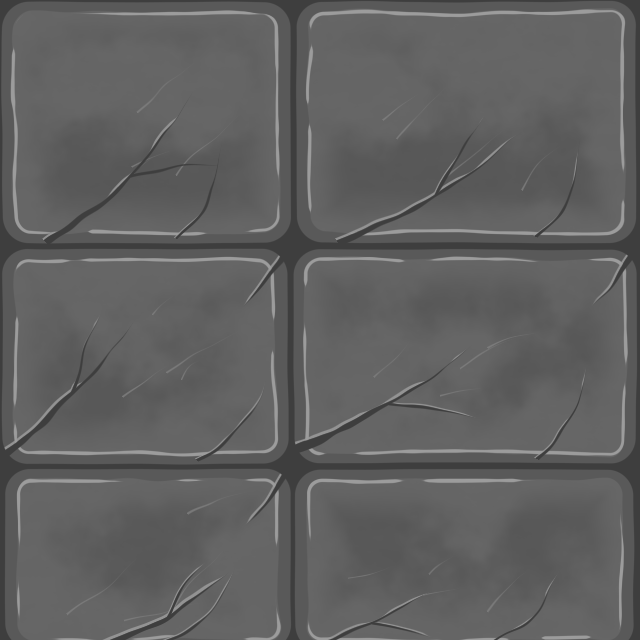
A Shadertoy shader for this texture:

```glsl
// Worn grey stone slabs, two across and three down, with chipped light rims and cracks.
#define GAP_COLOR vec3(0.245)
#define BORDER_COLOR vec3(0.35)
#define FACE_COLOR vec3(0.398)
#define STAIN_COLOR vec3(0.345)
#define RIM_COLOR vec3(0.61)
#define SCRATCH_COLOR vec3(0.50)
#define SLAB_RADIUS 0.040
#define RIM_WIDTH 0.0062
#define CRACK_WIDTH 0.0085
#define SCRATCHES 4
#define SEED 3.0

const float PI = 3.14159;
const float COLUMN_EDGES[3] = float[3](0.0, 0.457, 0.998);
const float ROW_EDGES[4] = float[4](-0.02, 0.272, 0.617, 1.0);

float hash(vec2 p) {
    return fract(sin(dot(p, vec2(127.1, 311.7))) * 43758.5453);
}

// One random value per slab and purpose
float slabRandom(vec2 id, float k) {
    return hash(id + SEED + k * vec2(1.7, 9.2));
}

float noise(vec2 p) {
    vec2 i = floor(p), f = fract(p);
    f = f * f * (3.0 - 2.0 * f);
    return mix(mix(hash(i), hash(i + vec2(1, 0)), f.x),
               mix(hash(i + vec2(0, 1)), hash(i + vec2(1, 1)), f.x), f.y);
}

float fbm(vec2 p) {
    float sum = 0.0, amp = 0.5;
    for (int i = 0; i < 5; i++) {
        sum += amp * noise(p);
        p = mat2(1.6, 1.2, -1.2, 1.6) * p + 7.3;
        amp *= 0.5;
    }
    return sum;
}

float cover(float d) {
    float aa = 0.75 / iResolution.y;
    return 1.0 - smoothstep(-aa, aa, d);
}

// Coverage of a line, fading when thinner than a pixel
float lineCover(float d, float halfWidth) {
    return cover(abs(d) - halfWidth) * clamp(halfWidth * iResolution.y * 1.5, 0.0, 1.0);
}

float roundBox(vec2 p, vec2 lo, vec2 hi, float r) {
    vec2 q = abs(p - 0.5 * (lo + hi)) - 0.5 * (hi - lo) + r;
    return length(max(q, 0.0)) + min(max(q.x, q.y), 0.0) - r;
}

// Bent, tapering stroke: x = dark groove, y = lit upper lip
vec2 crack(vec2 p, vec2 start, float angle, float len, float bend, float width) {
    vec2 dir = vec2(cos(angle), sin(angle)), q = p - start;
    float along = dot(q, dir) / len;
    float t = clamp(along, 0.0, 1.0);
    float side = dir.x * q.y - dir.y * q.x - bend * sin(PI * t);
    side += (noise(p * 24.0) - 0.5) * 0.008;
    float ends = step(0.0, along) * step(along, 1.0);
    float halfWidth = 0.5 * width * (1.0 - t) * (0.65 + 0.7 * noise(p * 40.0));
    float lipWidth = 0.2 * width * smoothstep(1.0, 0.8, t) * smoothstep(0.2, 0.5, noise(p * 19.0 + 5.0));
    float lip = side - sign(dir.x) * (halfWidth + lipWidth);
    return ends * vec2(lineCover(side, halfWidth), lineCover(lip, lipWidth));
}

// Main crack with a branch, a corner crack and a hairline
vec2 slabCracks(vec2 p, vec2 id, vec2 lo, vec2 hi) {
    vec2 size = hi - lo;
    float edge = mix(-0.5, 0.35, slabRandom(id, 1.0));
    vec2 start = lo + size * vec2(max(edge, 0.0), max(-edge, 0.0));
    float angle = mix(0.25, 0.85, slabRandom(id, 2.0));
    float len = mix(0.20, 0.34, slabRandom(id, 3.0));
    float bend = (slabRandom(id, 4.0) - 0.5) * 0.05;
    vec2 mark = crack(p, start, angle, len, bend, CRACK_WIDTH * mix(0.9, 1.5, slabRandom(id, 5.0)));

    vec2 dir = vec2(cos(angle), sin(angle));
    vec2 fork = start + 0.5 * len * dir + bend * vec2(-dir.y, dir.x);
    float turn = slabRandom(id, 6.0) < 0.6 ? 0.45 : -0.7;
    mark = max(mark, crack(p, fork, angle + turn, len * 0.45, -0.3 * bend, CRACK_WIDTH * 0.65));

    if (slabRandom(id, 7.0) < 0.6)
        mark = max(mark, crack(p, hi - 0.004, PI + 0.9, 0.11, 0.006, CRACK_WIDTH));

    vec2 foot = lo + size * vec2(mix(0.5, 0.75, slabRandom(id, 8.0)), 0.02);
    mark = max(mark, crack(p, foot, mix(0.6, 1.3, slabRandom(id, 9.0)), 0.17, -0.02, CRACK_WIDTH * 0.6));
    return mark;
}

// Fine pale scratches, mostly rising to the right
float slabScratches(vec2 p, vec2 id, vec2 lo, vec2 hi) {
    float mark = 0.0;
    for (int i = 0; i < SCRATCHES; i++) {
        float k = 20.0 + 5.0 * float(i);
        vec2 place = vec2(slabRandom(id, k), slabRandom(id, k + 1.0));
        vec2 start = mix(lo, hi, 0.15 + 0.6 * place);
        float angle = mix(0.2, 0.9, slabRandom(id, k + 2.0));
        float len = mix(0.04, 0.15, slabRandom(id, k + 3.0));
        mark = max(mark, crack(p, start, angle, len, 0.012 * (place.x - 0.3), 0.0026).x);
    }
    return mark;
}

void mainImage(out vec4 fragColor, in vec2 fragCoord) {
    vec2 p = fragCoord / iResolution.xy;
    vec3 color = GAP_COLOR;
    vec2 wobble = vec2(noise(p * 14.0), noise(p * 14.0 + 31.0)) - 0.5;

    for (int i = 0; i < 6; i++) {
        int c = i % 2, r = i / 2;
        vec2 id = vec2(c, r);
        vec2 lo = vec2(COLUMN_EDGES[c], ROW_EDGES[r]) + 0.002 + 0.005 * vec2(slabRandom(id, 11.0), slabRandom(id, 12.0));
        vec2 hi = vec2(COLUMN_EDGES[c + 1], ROW_EDGES[r + 1]) - 0.002 - 0.006 * vec2(slabRandom(id, 13.0), slabRandom(id, 14.0));
        float slab = cover(roundBox(p + 0.003 * wobble, lo, hi, SLAB_RADIUS));
        if (slab <= 0.0) continue;

        // Stained face inside the darker border
        vec2 inset = vec2(0.020, 0.017) + 0.004 * (slabRandom(id, 15.0) - 0.5);
        float rim = roundBox(p + 0.009 * wobble, lo + inset, hi - inset, 0.022);
        float stain = smoothstep(0.38, 0.66, fbm(p * 7.0 + id * 13.0)) * smoothstep(0.0, -0.07, rim);
        vec3 face = mix(FACE_COLOR, STAIN_COLOR, stain) + 0.014 * (fbm(p * vec2(30.0, 45.0)) - 0.5);
        vec3 stone = mix(BORDER_COLOR, face, cover(rim - 0.005 + 0.006 * noise(p * 20.0)));

        // Broken rim, scratches and cracks
        float wear = smoothstep(0.26, 0.48, noise(p * 17.0 + id * 5.0)) * (0.6 + 0.4 * noise(p * 45.0));
        stone = mix(stone, RIM_COLOR, lineCover(rim, 0.5 * RIM_WIDTH * wear));
        stone = mix(stone, SCRATCH_COLOR, 0.8 * slabScratches(p, id, lo, hi));
        vec2 mark = slabCracks(p, id, lo, hi);
        stone = mix(stone, RIM_COLOR, 0.85 * mark.y);
        stone = mix(stone, GAP_COLOR, mark.x);
        color = mix(color, stone, slab);
    }
    fragColor = vec4(color, 1.0);
}
```
